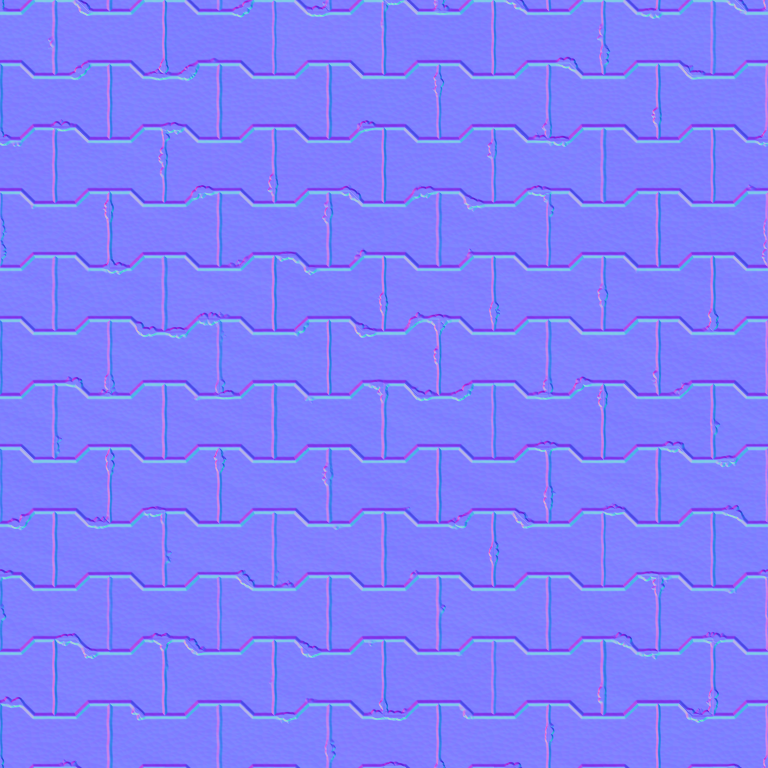
This texture map is drawn by a three.js fragment shader. Its source:

```glsl
// Tangent-space normal map of interlocking bone-shaped paving stones with worn joints.
varying vec2 vUv;

const vec2 TILES = vec2(7.0, 12.0);     // stones across and down
const float ROW_SHIFT = 0.086;          // vertical phase, in rows
const float WAVE = 0.1 / 12.0;          // half height of the stepped joint
const float LOW_END = 0.19;             // end of the low flat, in stones
const float HIGH_START = 0.31;          // start of the high flat, in stones
const float BED_WIDTH = 0.0045;         // half width of the stepped joints
const float SIDE_WIDTH = 0.0038;        // half width of the upright joints
const float JOINT_DEPTH = 0.0024;
const float STONE_STEP = 0.0005;        // height difference between stones
const float STONE_TILT = 0.03;
const float WOBBLE = 0.0004;
const float CHIP_CELLS = 14.0;
const float CHIP_SIZE = 0.006;
const vec2 GRAIN_CELLS = vec2(120.0, 180.0);
const float GRAIN_HEIGHT = 0.00022;
const float SWELL = 0.00012;
const float SAMPLE_STEP = 0.0009;
const float TAU = 6.28318;

vec2 hash2(vec2 p) {
  vec2 q = vec2(dot(p, vec2(127.1, 311.7)), dot(p, vec2(269.5, 183.3)));
  return fract(sin(q) * 43758.55);
}

// Distance to the nearest scattered point, repeating over the canvas
float cellular(vec2 uv, vec2 cells) {
  vec2 p = uv * cells;
  vec2 cell = floor(p);
  float nearest = 2.0;
  for (int j = -1; j <= 1; j++) {
    for (int i = -1; i <= 1; i++) {
      vec2 c = cell + vec2(float(i), float(j));
      nearest = min(nearest, length(c + hash2(mod(c, cells)) - p));
    }
  }
  return nearest;
}

float segmentDistance(vec2 p, vec2 a, vec2 b) {
  vec2 ab = b - a;
  return length(p - a - ab * clamp(dot(p - a, ab) / dot(ab, ab), 0.0, 1.0));
}

// Distance to one stepped joint; p.x is folded, p.y is measured from its middle
float bedDistance(vec2 p) {
  vec2 low = vec2(LOW_END / TILES.x, -WAVE);
  vec2 high = vec2(HIGH_START / TILES.x, WAVE);
  float flats = min(segmentDistance(p, vec2(0.0, -WAVE), low),
                    segmentDistance(p, high, vec2(0.5 / TILES.x, WAVE)));
  return min(flats, segmentDistance(p, low, high));
}

// Distances to the stepped (x) and upright (y) joints; also the stone and joint ids
vec2 jointDistances(vec2 uv, out vec2 stone, out vec2 joint) {
  float y = uv.y * TILES.y + ROW_SHIFT;
  float bed = floor(y + 0.5);
  float fold = abs(fract(uv.x * TILES.x + 0.5 * (bed - 1.0)) - 0.5);
  vec2 p = vec2(fold / TILES.x, (y - bed) / TILES.y);

  float ramp = (fold - LOW_END) / (HIGH_START - LOW_END);
  float edge = mix(-WAVE, WAVE, clamp(ramp, 0.0, 1.0));
  float row = mod(p.y > edge ? bed : bed - 1.0, TILES.y);

  float x = uv.x * TILES.x + 0.5 * row;
  float upright = floor(x + 0.5);
  stone = vec2(mod(floor(x), TILES.x), row);
  joint = vec2(mod(upright, TILES.x), row);
  float wobble = WOBBLE * sin(TAU * 31.0 * uv.y + 9.0 * joint.x + 4.0 * row);
  return vec2(bedDistance(p), abs((x - upright) / TILES.x + wobble));
}

float surfaceHeight(vec2 uv) {
  vec2 stone, joint;
  vec2 d = jointDistances(uv, stone, joint);

  // Broken edges in scattered patches
  float patchMask = 1.0 - smoothstep(0.1, 0.24, cellular(uv, vec2(CHIP_CELLS)));
  d -= patchMask * CHIP_SIZE * (1.0 - cellular(uv, vec2(130.0)));

  // Grooves, with uneven depth in the upright joints
  vec2 wear = hash2(joint + 20.0);
  float strength = mix(0.55, 1.0, sqrt(wear.x));
  float bed = smoothstep(0.0, BED_WIDTH, d.x);
  float side = smoothstep(0.0, SIDE_WIDTH * mix(0.8, 1.1, wear.y), d.y);
  float h = JOINT_DEPTH * min(bed, 1.0 - strength * (1.0 - side));

  // Stone level, fine grain and broad swell
  h += STONE_STEP * (hash2(stone).x - 0.5);
  h += GRAIN_HEIGHT * cellular(uv, GRAIN_CELLS);
  h += SWELL * sin(TAU * (9.0 * uv.x + 4.0 * uv.y) + 2.0 * sin(TAU * 11.0 * uv.y));
  return h;
}

void main() {
  vec2 e = vec2(SAMPLE_STEP, 0.0);
  vec2 slope = vec2(surfaceHeight(vUv + e.xy) - surfaceHeight(vUv - e.xy),
                    surfaceHeight(vUv + e.yx) - surfaceHeight(vUv - e.yx));
  slope /= 2.0 * SAMPLE_STEP;

  // Slight lean of each stone
  vec2 stone, joint;
  jointDistances(vUv, stone, joint);
  slope += STONE_TILT * (hash2(stone + 50.0) - 0.5);

  vec3 normal = normalize(vec3(-slope, 1.0));
  gl_FragColor = vec4(0.5 + 0.5 * normal, 1.0);
}
```
